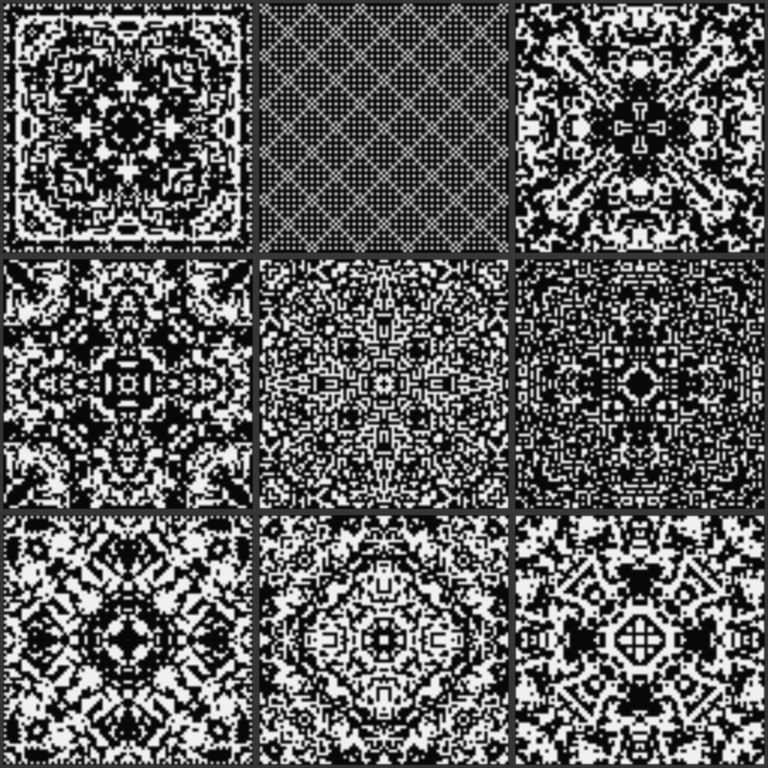
Write a WebGL 1 fragment shader that draws this pattern.

```glsl
precision highp float;
// A three by three sheet of cellular mosaics, each 83 cells wide with eightfold symmetry.
// Folded random cells pass through a 3x3 neighbour rule, gain rings and medallions,
// and are thresholded; blending neighbouring cells softens their edges.

uniform vec2 u_resolution;

// Mirror about both axes and the diagonal.
vec2 fold(vec2 c) {
  c = abs(c);
  return vec2(max(c.x, c.y), min(c.x, c.y));
}

float seed(vec2 cell, float id) {
  return fract(sin(dot(fold(cell), vec2(12.9898, 78.233)) + id * 37.7) * 43758.545);
}

// Rule: side weight, corner weight, threshold, ring strength.
// Medallion: folded centre, radius, strength.
void chooseMosaic(float id, out vec4 rule, out vec4 medallion) {
  if (id < 0.5) {
    rule = vec4(0.42, 0.15, -0.08, 1.3);
    medallion = vec4(18.0, 0.0, 3.0, 3.0);
  } else if (id < 1.5) {
    rule = vec4(0.27, -0.05, 0.0, 0.7);
    medallion = vec4(0.0, 0.0, 4.0, 3.0);
  } else if (id < 2.5) {
    rule = vec4(0.38, 0.05, -0.1, 1.1);
    medallion = vec4(15.0, 15.0, 3.0, 3.0);
  } else if (id < 3.5) {
    rule = vec4(0.24, 0.06, 0.2, 0.9);
    medallion = vec4(3.0, 3.0, 2.5, 3.5);
  } else if (id < 4.5) {
    rule = vec4(0.08, -0.2, 0.28, 0.6);
    medallion = vec4(18.0, 18.0, 3.0, 2.5);
  } else if (id < 5.5) {
    rule = vec4(0.08, -0.18, 0.7, -0.5);
    medallion = vec4(9.0, 9.0, 4.0, -1.6);
  } else if (id < 6.5) {
    rule = vec4(0.42, -0.12, 0.15, 1.0);
    medallion = vec4(8.0, 8.0, 5.0, 3.5);
  } else {
    rule = vec4(0.32, 0.0, 0.32, 1.1);
    medallion = vec4(22.0, 22.0, 5.0, -1.8);
  }
}

// Evenly spaced dots crossed by wide diagonals.
float latticeCell(vec2 f) {
  vec2 odd = mod(f, 2.0);
  float diagonal = min(mod(f.x + f.y, 16.0), mod(f.x - f.y, 16.0));
  if (odd.x + odd.y < 0.5) return 1.0;
  return step(1.5, odd.x + odd.y) * step(diagonal, 0.5);
}

float cellState(vec2 cell, float id, vec4 rule, vec4 medallion) {
  vec2 f = fold(cell);
  float edge = 41.0 - f.x;
  if (edge < -0.5) return 0.0;
  if (abs(id - 7.0) < 0.5) return latticeCell(f);

  // Dotted rim on the two framed mosaics.
  bool framed = abs(id - 6.0) < 0.5;
  if (edge < 0.5 && (framed || id < 0.5)) return mod(f.x + f.y, 2.0);

  // Weighted neighbourhood, scaled to unit variance.
  float v = 0.0;
  for (int j = -1; j <= 1; j++) {
    for (int i = -1; i <= 1; i++) {
      vec2 o = vec2(float(i), float(j));
      float reach = dot(o, o);
      float weight = reach < 0.5 ? 1.0 : (reach < 1.5 ? rule.x : rule.y);
      v += weight * (seed(cell + o, id) - 0.5);
    }
  }
  v /= 0.289 * sqrt(1.0 + 4.0 * dot(rule.xy, rule.xy));

  // Central rings, broad layered sines and round medallions.
  float r = length(f);
  v += rule.w * cos(r * (0.8 + 0.15 * mod(id * 3.0, 5.0)) + id) * exp(-r / 10.0);
  v += 0.22 * rule.w * sin(f.x * 0.37 + id) * sin(f.y * 0.41 + id * 2.0);
  v += 0.2 * rule.w * sin(r * 0.36 + id * 1.7);
  float d = distance(f, medallion.xy);
  v += medallion.w * cos(d * 3.6 / medallion.z) * exp(-d * d / (medallion.z * medallion.z));

  // Nested square frame.
  if (framed) v += 2.2 * cos(1.257 * (edge - 4.7)) * (1.0 - smoothstep(4.0, 7.0, edge));
  return step(rule.z, v);
}

void main() {
  vec2 grid = gl_FragCoord.xy / u_resolution * 3.0;
  vec2 panel = floor(grid);
  float id = panel.y * 3.0 + panel.x;
  vec2 p = (fract(grid) - 0.5) * 85.333;

  vec4 rule;
  vec4 medallion;
  chooseMosaic(id, rule, medallion);

  // Blend the four nearest cells.
  vec2 base = floor(p);
  vec2 t = p - base;
  float low = mix(cellState(base, id, rule, medallion),
                  cellState(base + vec2(1.0, 0.0), id, rule, medallion), t.x);
  float high = mix(cellState(base + vec2(0.0, 1.0), id, rule, medallion),
                   cellState(base + vec2(1.0, 1.0), id, rule, medallion), t.x);
  float shade = mix(0.03, 0.94, pow(mix(low, high, t.y), 1.1));

  // Dark grey gutters between the mosaics.
  float gutter = smoothstep(41.3, 41.9, max(abs(p.x), abs(p.y)));
  gl_FragColor = vec4(vec3(mix(shade, 0.21, gutter)), 1.0);
}
```
